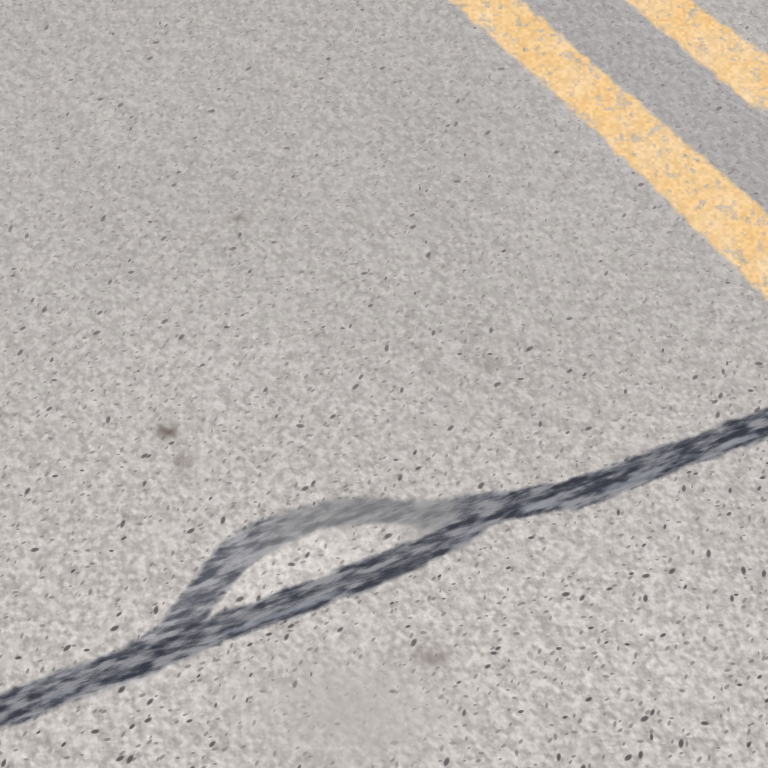
Reproduce this texture procedurally as a three.js fragment shader.

```glsl
// Speckled grey asphalt with a forked sealed crack and two worn yellow lane stripes.
varying vec2 vUv;

float hash(vec2 p) {
  return fract(sin(dot(p, vec2(127.1, 311.7))) * 43758.5453);
}

float noise(vec2 p) {
  vec2 i = floor(p), f = fract(p);
  f = f * f * (3.0 - 2.0 * f);
  return mix(mix(hash(i), hash(i + vec2(1.0, 0.0)), f.x),
             mix(hash(i + vec2(0.0, 1.0)), hash(i + vec2(1.0, 1.0)), f.x), f.y);
}

float fbm(vec2 p) {
  float sum = 0.0, amp = 0.5;
  for (int i = 0; i < 4; i++) {
    sum += amp * noise(p);
    p = mat2(1.6, 1.2, -1.2, 1.6) * p + 7.3;
    amp *= 0.5;
  }
  return sum / 0.9375;
}

// Scattered oval flecks; density is the fraction of occupied cells.
float flecks(vec2 p, float density, float seed) {
  vec2 cell = floor(p);
  float cover = 0.0;
  for (int j = -1; j <= 1; j++) {
    for (int i = -1; i <= 1; i++) {
      vec2 id = cell + vec2(float(i), float(j));
      vec2 jitter = vec2(hash(id + seed), hash(id + seed + 19.7));
      vec2 d = p - id - jitter;
      float angle = 0.7 + 1.6 * (hash(id + seed + 5.1) - 0.5);
      float c = cos(angle), s = sin(angle);
      d = vec2(c * d.x + s * d.y, (c * d.y - s * d.x) * 1.9);
      float radius = mix(0.16, 0.42, hash(id + seed + 31.3));
      float present = step(hash(id + seed + 47.9), density);
      cover = max(cover, present * (1.0 - smoothstep(radius * 0.45, radius + 0.1, length(d))));
    }
  }
  return cover;
}

float mainCrack(float x) {
  float k = (x - 0.65) / 0.065;
  return 0.073 + 0.377 * x + 0.021 * exp(-k * k);
}

float upperCrack(float x) {
  return mainCrack(x) + 0.098 * smoothstep(0.18, 0.34, x) * (1.0 - smoothstep(0.40, 0.70, x));
}

// Signed distance across a curve y = f(x), from its height and a neighbour's height.
float across(float y, float here, float ahead, float dx) {
  float slope = (ahead - here) / dx;
  return (y - here) / sqrt(1.0 + slope * slope);
}

float band(float d, float halfWidth, float soft) {
  return 1.0 - smoothstep(halfWidth - soft, halfWidth + soft, abs(d));
}

float between(float x, float left, float right, float soft) {
  return smoothstep(left - soft, left + soft, x) * (1.0 - smoothstep(right - soft, right + soft, x));
}

float smudge(vec2 p, vec2 center, vec2 size) {
  vec2 d = (p - center) / size;
  return exp(-dot(d, d));
}

vec3 asphalt(vec2 p, vec2 ground) {
  float near = 1.0 - smoothstep(0.05, 0.85, p.y);
  float patchArea = smudge(p, vec2(0.46, 0.075), vec2(0.13, 0.07));
  float rough = mix(0.55, 1.0, near) * (1.0 - 0.75 * patchArea);
  vec3 color = mix(vec3(0.715, 0.698, 0.685), vec3(0.765, 0.745, 0.73), near);
  color += 0.035 * (fbm(p * 7.0) - 0.5) - 0.025 * patchArea;
  vec2 grain = mat2(0.8, 0.6, -0.6, 0.8) * ground * vec2(1.0, 1.15);
  color += rough * 0.19 * (noise(grain * 135.0) - 0.5);
  color += rough * 0.10 * (noise(grain * 260.0 + 3.0) - 0.5);
  color = mix(color, vec3(0.86, 0.83, 0.81), 0.6 * rough * flecks(ground * 72.0, 0.32, 2.0));
  color = mix(color, vec3(0.48, 0.46, 0.45), 0.65 * rough * flecks(ground * 78.0, 0.26, 11.0));
  color = mix(color, vec3(0.30, 0.28, 0.29), 0.8 * rough * flecks(ground * 58.0, 0.035 + 0.06 * near, 23.0));
  return color;
}

void main() {
  vec2 p = vUv;
  vec2 ground = vec2((p.x - 0.5) * (1.0 + 0.4 * p.y), p.y + 0.35 * p.y * p.y);
  vec3 color = asphalt(p, ground);

  // Brown and grey stains
  float stain = smudge(p, vec2(0.217, 0.438), vec2(0.015, 0.010));
  stain += 0.5 * smudge(p, vec2(0.238, 0.398), vec2(0.013, 0.012));
  stain += 0.6 * smudge(p, vec2(0.308, 0.716), vec2(0.011, 0.005));
  stain += 0.5 * smudge(p, vec2(0.640, 0.525), vec2(0.014, 0.008));
  stain += 0.6 * smudge(p, vec2(0.560, 0.146), vec2(0.025, 0.014));
  color = mix(color, vec3(0.40, 0.35, 0.33), clamp(stain * (0.25 + 0.7 * noise(p * 110.0)), 0.0, 0.75));

  // Worn lane stripes, with greyer road between them
  float t = 1.0 - p.y;
  float ragged = 0.015 * (fbm(p * 75.0) - 0.5);
  float x = p.x + ragged;
  float left = 0.586 + 1.14 * t - 0.21 * t * t;
  float right = 0.677 + 1.16 * t;
  float gap = between(p.x, right, 0.814 + 1.2 * t, 0.008);
  color = mix(color, color * vec3(0.94, 0.945, 0.96), gap);
  float paint = between(x, left, right, 0.006);
  float second = between(x, 0.814 + 1.2 * t, 0.898 + 1.42 * t, 0.006);
  paint = max(paint, second * smoothstep(0.855, 0.865, p.y + ragged));
  float wear = smoothstep(0.52, 0.78, fbm(ground * 95.0 + 40.0));
  vec3 yellow = mix(vec3(0.95, 0.77, 0.51), vec3(0.96, 0.85, 0.70), fbm(p * 38.0));
  yellow += 0.10 * (noise(ground * 180.0) - 0.5);
  color = mix(color, yellow, paint * (1.0 - 0.65 * wear));

  // Sealed crack: a straight strand and a lighter arched strand
  float dx = 0.002;
  float y = p.y + 0.012 * (fbm(p * 48.0) - 0.5);
  float low = across(y, mainCrack(p.x), mainCrack(p.x + dx), dx);
  float high = across(y, upperCrack(p.x), upperCrack(p.x + dx), dx);
  float eye = between(p.y, mainCrack(p.x), upperCrack(p.x), 0.006);
  color += 0.045 * eye * (1.0 - smoothstep(0.45, 0.56, p.x));
  color = mix(color, vec3(0.57, 0.56, 0.56), 0.75 * eye * smoothstep(0.50, 0.58, p.x));

  vec2 along = vec2(p.x + 0.38 * p.y, p.y - 0.38 * p.x);
  float streak = fbm(along * vec2(38.0, 145.0));
  vec3 tar = mix(vec3(0.22, 0.23, 0.27), vec3(0.57, 0.57, 0.59), smoothstep(0.22, 0.78, streak));
  float faded = smoothstep(0.30, 0.40, p.x) * (1.0 - smoothstep(0.56, 0.64, p.x));
  vec3 arch = mix(tar + 0.07, vec3(0.59, 0.58, 0.57), 0.5 * faded);
  color = mix(color, arch, 0.88 * band(high, mix(0.022, 0.016, smoothstep(0.3, 0.5, p.x)), 0.005));
  color = mix(color, tar, 0.95 * band(low, 0.0185, 0.004));
  float ribbon = band(low + 0.009, 0.003, 0.003) * smoothstep(0.42, 0.65, noise(p * 26.0));
  color = mix(color, vec3(0.59, 0.61, 0.65), 0.6 * ribbon);

  gl_FragColor = vec4(clamp(color, 0.0, 1.0), 1.0);
}
```
